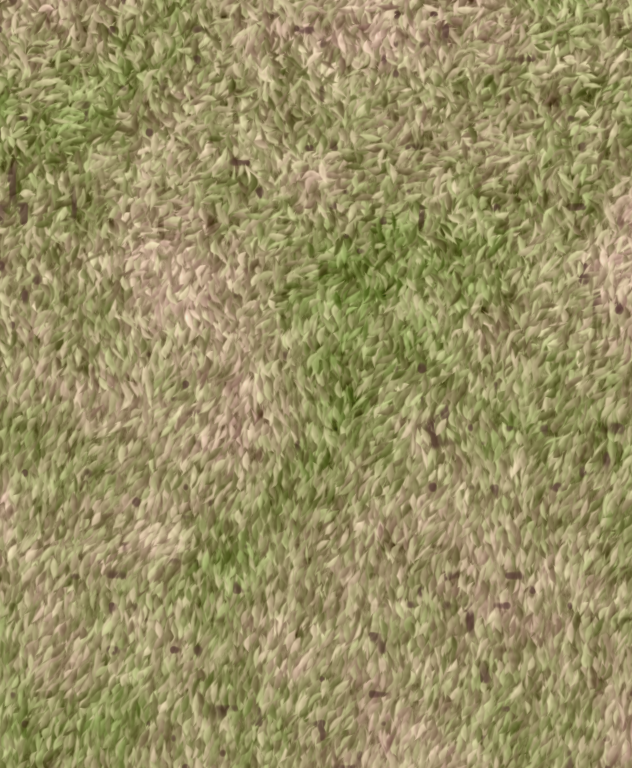
A Shadertoy shader for this texture:

```glsl
#define LAYERS 5
#define CELL 0.018
#define BLADE_LENGTH 0.0125
#define BLADE_WIDTH 0.0036
#define SOFTNESS 0.0021
#define CONTRAST 0.118
#define PATCH_SCALE 5.0
#define GREEN_SHARE 0.43

const vec3 STRAW = vec3(0.660, 0.590, 0.460);
const vec3 GREEN = vec3(0.565, 0.580, 0.360);
const vec3 PLUM = vec3(0.36, 0.25, 0.24);

vec3 hash3(vec2 p) {
    vec3 q = fract(vec3(p.xyx) * vec3(0.1031, 0.1030, 0.0973));
    q += dot(q, q.yxz + 33.33);
    return fract((q.xxy + q.yzz) * q.zyx);
}

float noise(vec2 p) {
    vec2 cell = floor(p), f = fract(p);
    f = f * f * (3.0 - 2.0 * f);
    float low = mix(hash3(cell).x, hash3(cell + vec2(1, 0)).x, f.x);
    float high = mix(hash3(cell + vec2(0, 1)).x, hash3(cell + vec2(1, 1)).x, f.x);
    return mix(low, high, f.y);
}

float fbm(vec2 p) {
    float sum = 0.0, weight = 0.5;
    for (int i = 0; i < 4; i++) {
        sum += weight * noise(p);
        p = mat2(1.6, 1.2, -1.2, 1.6) * p + 17.3;
        weight *= 0.5;
    }
    return sum / 0.9375;
}

// Lays one layer of bent blades over grass, which holds (tone, greenness)
vec2 addBlades(vec2 grass, vec2 p, float layer, float greenness, float flow) {
    vec2 grid = p / CELL + layer * vec2(7.31, 3.77);
    vec2 home = floor(grid);
    float spread = mix(0.9, 2.2, smoothstep(0.35, 0.8, p.y));
    for (int y = -1; y <= 1; y++) {
        for (int x = -1; x <= 1; x++) {
            vec2 cell = home + vec2(x, y);
            vec3 place = hash3(cell + layer * 57.0);
            vec3 look = hash3(cell + layer * 91.0 + 300.0);

            float lean = flow + (place.z - 0.5) * spread;
            vec2 along = vec2(sin(lean), cos(lean));
            vec2 d = (grid - cell - place.xy) * CELL;
            vec2 q = vec2(dot(d, vec2(along.y, -along.x)), dot(d, along));
            float len = BLADE_LENGTH * mix(0.65, 1.2, look.x);
            float t = q.y / len;
            q.x += (look.z - 0.5) * 0.006 * t * t;

            float halfWidth = BLADE_WIDTH * mix(0.6, 1.35, look.y) * (1.0 - t * t);
            float mask = smoothstep(SOFTNESS, -SOFTNESS, abs(q.x) - halfWidth);
            float relief = clamp(-q.x / BLADE_WIDTH, -1.0, 1.0) * 0.75;
            float tone = (fract(look.x * 7.0 + look.z) - 0.5) * 3.3 + relief;
            float hue = greenness + (fract(look.y * 5.0 + place.x) - 0.5) * 0.9;
            grass = mix(grass, vec2(tone, hue), mask * 0.9);
        }
    }
    return grass;
}

void mainImage(out vec4 fragColor, in vec2 fragCoord) {
    vec2 p = fragCoord / iResolution.y;

    // Broad patches of green and dry grass
    float patches = fbm(p * PATCH_SCALE + 4.7);
    float greenness = GREEN_SHARE + (patches - 0.5) * 3.0;
    greenness += (noise(p * 38.0 + 9.0) - 0.5) * 0.4;
    greenness = clamp(greenness, -0.25, 1.25);

    // Thatch below the blades, then the blades
    float flow = 0.3 + (noise(p * 14.0 + 31.0) - 0.5) * mix(0.5, 1.8, p.y);
    float thatch = (fbm(p * vec2(130.0, 80.0)) - 0.5) * 4.0 - 0.9;
    vec2 grass = vec2(thatch, greenness);
    for (int i = 0; i < LAYERS; i++) {
        grass = addBlades(grass, p, float(i), greenness, flow);
    }

    // Uneven light, fine grain and small shaded pits
    float tone = grass.x - (greenness - GREEN_SHARE) * 0.35;
    tone += (noise(p * vec2(210.0, 150.0)) - 0.5) * 0.9;
    tone += (fbm(p * 24.0 + 50.0) - 0.5) * 1.6;
    float pit = smoothstep(0.80, 0.95, noise(p * vec2(62.0, 52.0) + 80.0));
    tone -= pit * 1.1;

    vec3 color = mix(STRAW, GREEN, grass.y);
    color += tone * CONTRAST * mix(0.88, 1.08, p.y) * vec3(1.0, 1.0, 0.94);
    float plumSpots = pit * smoothstep(0.45, 0.65, noise(p * 13.0 + 60.0));
    color = mix(color, PLUM, plumSpots * 0.6 * smoothstep(1.0, -1.0, tone));

    fragColor = vec4(clamp(color, 0.08, 0.93), 1.0);
}
```
